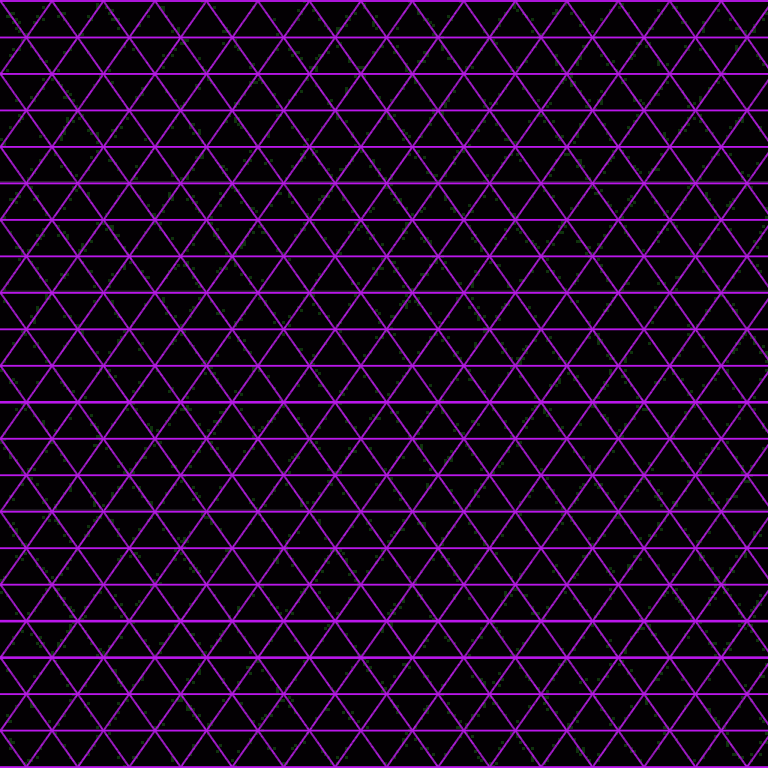
This pattern is drawn by a Shadertoy shader. Its source:

```glsl
// Neon violet triangle lattice on black: 21 rows, just under 15 triangles across.
// Three families of parallel lines come from skewed lattice coordinates; hashed
// cells add grain to the diagonals, dark green specks, and uneven row lines.

float hash(vec2 p) {
    vec3 q = fract(vec3(p.xyx) * 0.1031);
    q += dot(q, q.yzx + 33.33);
    return fract((q.x + q.y) * q.z);
}

// Lattice coordinates: u counts triangles across, v counts rows from the top.
vec2 toLattice(vec2 p) {
    return vec2((p.x - 0.0007) / 0.06703, (0.9987 - p.y) / 0.0475);
}

float toNearestInteger(float x) {
    return abs(x - round(x));
}

// Distance to the closer of the two slanted families, in canvas units.
float diagonalDistance(vec2 p) {
    vec2 g = toLattice(p);
    float rising = toNearestInteger(g.x + 0.5 * g.y);
    float falling = toNearestInteger(g.x - 0.5 * g.y);
    return min(rising, falling) / length(vec2(1.0 / 0.06703, 0.5 / 0.0475));
}

// Antialiased coverage of a line with the given half width.
float stroke(float dist, float halfWidth, float pixel) {
    return clamp((halfWidth - dist) / pixel + 0.5, 0.0, 1.0);
}

void mainImage(out vec4 fragColor, in vec2 fragCoord) {
    float pixel = 1.0 / iResolution.y;
    vec2 p = fragCoord * pixel;
    vec3 color = vec3(0.01, 0.0, 0.01);
    vec3 darkGreen = vec3(0.06, 0.20, 0.05);

    // Square green specks scattered close to the diagonals
    vec2 grid = p * 256.0;
    vec2 cell = floor(grid);
    vec2 inCell = abs(fract(grid) - 0.5);
    float speck = stroke(max(inCell.x, inCell.y), 0.5, pixel * 256.0);
    speck *= step(diagonalDistance((cell + 0.5) / 256.0), 0.005);
    speck *= step(0.87, hash(cell));
    color = mix(color, darkGreen, speck);

    // Slanted lines with slight grain in brightness
    float grain = mix(0.78, 1.0, hash(floor(p * 384.0) + 71.0));
    float diagonal = stroke(diagonalDistance(p), 0.0013, pixel);
    color = mix(color, vec3(0.68, 0.11, 0.85) * grain, diagonal);

    // Row lines: some are heavier, some carry a faint green fringe
    float v = toLattice(p).y;
    float row = round(v);
    float offset = (v - row) * 0.0475;
    float fringe = stroke(abs(offset + 0.0022), 0.0008, pixel);
    fringe *= step(0.75, hash(vec2(row, 5.0))) * (1.0 - diagonal);
    color = mix(color, vec3(0.19, 0.15, 0.21), fringe);
    float heavy = step(0.78, hash(vec2(row, 19.0)));
    float rowLine = stroke(abs(offset), mix(0.0012, 0.0017, heavy), pixel);
    color = mix(color, vec3(0.73, 0.09, 0.92), rowLine);

    fragColor = vec4(color, 1.0);
}
```
